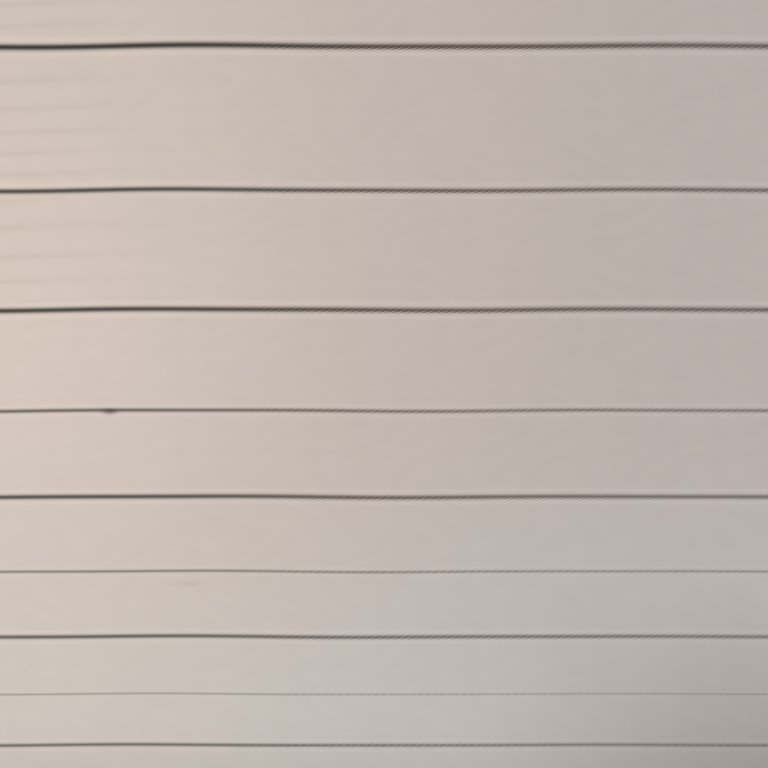
This texture is drawn by a Shadertoy shader. Its source:

```glsl
// Pale horizontal slats in perspective, split by nine dark, slightly wavy corded seams.
#define LAST_SEAM 8.0        // seams are numbered 0 (top) to 8 (bottom)
#define VANISH_DEPTH 2.085   // depth below the top where seams converge
#define SPACING 19.845
#define FIRST_OFFSET 9.8
#define WAVE 0.0019          // vertical wander of the seams
#define TWISTS 105.0         // cord strands across the canvas
#define STREAKS 0.022        // strength of the brushed streaks at the left
#define GRAIN 0.004
#define SEAM_DARK vec3(0.27, 0.23, 0.21)

const float TAU = 6.2831853;

float seamDepth(float n) {
    return VANISH_DEPTH - SPACING / (n + FIRST_OFFSET);
}

float nearestSeam(float depth) {
    return clamp(round(SPACING / (VANISH_DEPTH - depth) - FIRST_OFFSET), 0.0, LAST_SEAM);
}

// Even seams fade slowly downward, odd seams fade faster
float seamStrength(float n) {
    return mod(n, 2.0) < 0.5 ? 1.0 - 0.05 * n : 0.95 - 0.10 * n;
}

float seamWander(float x, float n) {
    float wave = 0.75 * cos(TAU * 1.75 * x + 0.12 * n) + 0.3 * sin(TAU * 3.1 * x + n);
    return WAVE * wave * mix(1.0, 0.5, n / LAST_SEAM) * (1.0 - 0.6 * x);
}

// Warm light from the left, cooler toward the bottom, dim lower-right corner
vec3 slatColor(vec2 p) {
    vec3 color = mix(vec3(0.805, 0.757, 0.722), vec3(0.728, 0.690, 0.668), smoothstep(-0.1, 1.0, p.x));
    float glow = exp(-pow(p.x / 0.30, 2.0) - pow((p.y - 0.42) / 0.33, 2.0));
    color += glow * vec3(0.038, 0.030, 0.022);
    color += smoothstep(0.45, 1.0, p.y) * vec3(0.002, 0.018, 0.022);
    color -= 0.085 * smoothstep(0.55, 1.05, p.x) * smoothstep(0.72, 1.02, p.y);
    color -= 0.030 * smoothstep(0.93, 1.02, p.y);
    return color;
}

// Fine horizontal streaks fading out from the upper left
float brushedStreaks(vec2 p) {
    float y = p.y + 0.006 * sin(TAU * 1.3 * p.x);
    float lines = pow(0.5 + 0.5 * sin(TAU * 31.0 * y + 1.2 * sin(TAU * 5.0 * y)), 5.0);
    float fade = exp(-pow(p.x / 0.15, 2.0)) * (1.0 - smoothstep(0.34, 0.46, p.y));
    return lines * fade;
}

float softGrain(vec2 p) {
    return sin(71.0 * p.x + 3.0 * sin(43.0 * p.y)) * sin(97.0 * p.y + 2.0 * sin(37.0 * p.x));
}

void mainImage(out vec4 fragColor, in vec2 fragCoord) {
    vec2 p = fragCoord / iResolution.xy;
    p.y = 1.0 - p.y; // depth measured from the top
    float pixel = 1.0 / iResolution.y;

    vec3 color = slatColor(p);
    color -= STREAKS * brushedStreaks(p) * vec3(0.9, 1.0, 1.05);
    color += GRAIN * softGrain(p);

    // Distance to the closest seam
    float n = nearestSeam(p.y);
    float strength = seamStrength(n);
    float d = p.y - seamDepth(n) - seamWander(p.x, n);
    float halfWidth = max(mix(0.0014, 0.0037, strength * strength), 0.75 * pixel);

    // Slanted strands, clearer away from the left edge
    float corded = smoothstep(0.12, 0.55, p.x);
    float strand = sin(TAU * TWISTS * (p.x + 2.5 * d));
    d += 0.0005 * corded * strand;

    // Pale rims above and below, then the dark core
    float rim = exp(-pow((abs(d) - 2.6 * halfWidth) / (1.1 * halfWidth), 2.0));
    color += 0.024 * strength * rim * (1.0 + 0.5 * corded * strand);
    float core = exp(-pow(d / halfWidth, 2.0));
    float ink = strength * core * mix(1.0, 0.72, smoothstep(0.1, 1.0, p.x));
    ink *= 1.0 - 0.16 * corded * (0.5 + 0.5 * strand);
    vec3 seamColor = SEAM_DARK + vec3(-0.02, 0.02, 0.015) * (1.0 - corded);
    color = mix(color, seamColor, clamp(ink, 0.0, 1.0));

    // One small knot on a seam and one faint scuff on a slat
    float knot = length((p - vec2(0.143, seamDepth(3.0) + 0.001)) / vec2(0.009, 0.0035));
    color = mix(color, SEAM_DARK, 0.5 * exp(-knot * knot));
    float scuff = length((p - vec2(0.245, 0.760)) / vec2(0.022, 0.003));
    color -= 0.025 * exp(-scuff * scuff);

    fragColor = vec4(clamp(color, 0.0, 1.0), 1.0);
}
```
